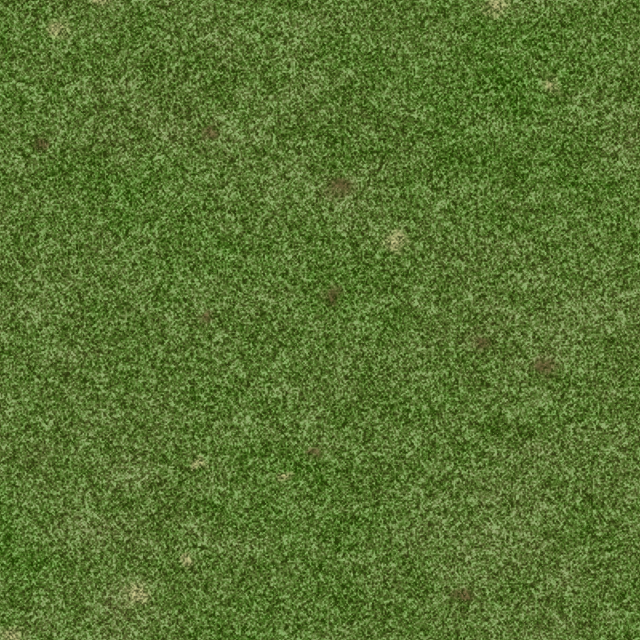
Reproduce this texture procedurally as a three.js fragment shader.

```glsl
varying vec2 vUv;

#define GRAIN_SCALE 400.0
#define BLADE_SCALE 215.0
#define CONTRAST 1.02
#define PATCH_CONTRAST 0.23
#define HUE_SHIFT 0.075
#define SPOT_CELLS 7.0
#define SPOT_CHANCE 0.36
#define SPOT_RADIUS 0.023

const vec3 SHADE = vec3(0.17, 0.235, 0.045);
const vec3 GRASS = vec3(0.335, 0.437, 0.175);
const vec3 TIP = vec3(0.56, 0.68, 0.42);
const vec3 STRAW = vec3(0.66, 0.64, 0.45);
const vec3 SOIL = vec3(0.35, 0.30, 0.18);

float hash(vec2 p) {
  vec3 q = fract(p.xyx * 0.1031);
  q += dot(q, q.yzx + 33.33);
  return fract((q.x + q.y) * q.z);
}

// Value noise in 0..1
float noise(vec2 p) {
  vec2 cell = floor(p);
  vec2 f = fract(p);
  f = f * f * (3.0 - 2.0 * f);
  float low = mix(hash(cell), hash(cell + vec2(1.0, 0.0)), f.x);
  float high = mix(hash(cell + vec2(0.0, 1.0)), hash(cell + 1.0), f.x);
  return mix(low, high, f.y);
}

// Layered noise centred on zero
float fbm(vec2 p) {
  float sum = 0.0;
  float amplitude = 0.5;
  for (int i = 0; i < 4; i++) {
    sum += amplitude * (noise(p) - 0.5);
    p = mat2(0.8, 0.6, -0.6, 0.8) * p * 2.1 + 17.3;
    amplitude *= 0.6;
  }
  return sum;
}

// Short blades lying along one angle
float blades(vec2 p, float angle) {
  float c = cos(angle);
  float s = sin(angle);
  vec2 along = mat2(c, -s, s, c) * p;
  return noise(along * BLADE_SCALE * vec2(0.85, 1.75) + angle * 40.0) - 0.5;
}

// Worn spots: x is straw cover, y is soil cover
vec2 wornSpots(vec2 p) {
  vec2 cover = vec2(0.0);
  vec2 home = floor(p * SPOT_CELLS);
  vec2 warp = 0.022 * vec2(fbm(p * 45.0), fbm(p * 45.0 + 60.0));
  for (int y = -1; y <= 1; y++) {
    for (int x = -1; x <= 1; x++) {
      vec2 cell = home + vec2(float(x), float(y)) + 50.0;
      vec2 jitter = vec2(hash(cell + 3.7), hash(cell + 19.1));
      vec2 offset = p - (cell - 50.0 + jitter) / SPOT_CELLS + warp;
      float radius = SPOT_RADIUS * mix(0.45, 1.1, hash(cell + 41.3));
      float reach = length(offset * vec2(0.85, 1.1)) / radius;
      float amount = (1.0 - smoothstep(0.1, 1.2, reach)) * step(hash(cell + 71.9), SPOT_CHANCE);
      float isSoil = step(0.65, hash(cell + 93.7));
      cover = max(cover, amount * vec2(1.0 - isSoil, isSoil));
    }
  }
  return cover;
}

void main() {
  // Broad patches and clumps
  float patches = fbm(vUv * vec2(5.0, 7.5) + 4.0);
  float clumps = fbm(vUv * vec2(26.0, 34.0) + 31.0);

  // Fine grain and crossing blades
  float grain = noise(vUv * GRAIN_SCALE + 7.0) - 0.5;
  float crossing = blades(vUv, 0.7) + blades(vUv, 2.2);
  float tufts = noise(vUv * 110.0 + 11.0) - 0.5;
  float fine = 0.76 * grain + 0.5 * crossing + 0.12 * tufts;
  float tone = 0.5 + CONTRAST * fine + PATCH_CONTRAST * (0.5 * patches + clumps);
  tone = clamp(tone, 0.0, 1.0);

  vec3 color = mix(SHADE, GRASS, min(tone * 2.0, 1.0));
  color = mix(color, TIP, max(tone * 2.0 - 1.0, 0.0));

  // Lush to dry drift of hue, broad and blade by blade
  float dryness = patches + 0.6 * clumps + 0.9 * (noise(vUv * 300.0 + 83.0) - 0.5);
  color += HUE_SHIFT * dryness * vec3(0.85, -0.2, 0.75);

  // Worn spots keep part of the grain
  vec2 worn = wornSpots(vUv);
  float relief = 0.75 + 0.5 * tone;
  float strands = clamp(0.85 + 0.8 * fine, 0.0, 1.0);
  color = mix(color, STRAW * relief, 0.85 * worn.x * strands);
  color = mix(color, SOIL * relief, 0.85 * worn.y * strands);

  // Sparse pale flecks
  float fleck = smoothstep(0.86, 1.0, noise(vUv * 310.0 + 140.0));
  color = mix(color, TIP + 0.06, 0.4 * fleck);

  gl_FragColor = vec4(clamp(color, 0.0, 1.0), 1.0);
}
```
